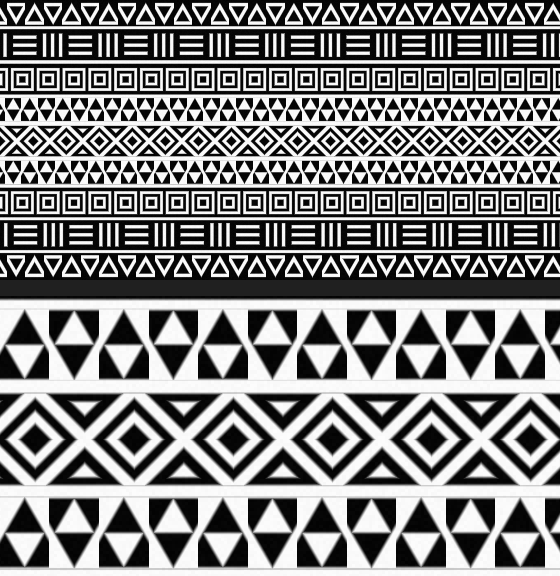
Top: the whole. Bottom: its middle third, enlarged.
Write a Shadertoy shader that draws this pattern.

```glsl
// Black and white geometric frieze: stacked bands of triangles, bars, squares and diamonds.

// Lengths are in units of 1/384 of the canvas height
const float UNITS = 384.0;
const vec3 INK = vec3(0.02);
const vec3 PAPER = vec3(0.98);
const float SOFTNESS = 1.0;
const float GRAIN = 0.02;

const float OUTLINE_STEP = 25.4, OUTLINE_HEIGHT = 30.0, OUTLINE_STROKE = 4.7;
const float BAR_STEP = 38.1, BAR_GAP = 11.0, BAR_LENGTH = 16.0, BAR_HALF = 2.3;
const float SQUARE_STEP = 35.4, SQUARE_HALF = 15.7, SQUARE_STROKE = 3.8;
const float SPLIT_STEP = 22.65, SPLIT_HEIGHT = 31.5;
const float DIAMOND_STEP = 45.3, DIAMOND_BAND = 21.5;

// Centre height and half thickness of each dividing line
const vec2 LINES[8] = vec2[8](
    vec2(346.0, 2.0), vec2(299.0, 2.4), vec2(252.0, 2.4), vec2(214.7, 3.3),
    vec2(166.7, 2.9), vec2(129.0, 2.4), vec2(84.0, 2.0), vec2(39.0, 2.0));

float hash(vec2 p) {
    return fract(sin(dot(p, vec2(127.1, 311.7))) * 43758.5453);
}

float cellIndex(float x, float size) {
    return floor(x / size + 0.5);
}

float centred(float x, float size) {
    return x - size * cellIndex(x, size);
}

bool isOdd(float i) {
    return mod(i, 2.0) > 0.5;
}

// Equilateral triangle standing on y = 0
float triangle(vec2 p, float h) {
    return max(-p.y, 0.866 * abs(p.x) + 0.5 * (p.y - h));
}

// Repeat along x, turning every other cell upside down
vec2 alternateFlip(vec2 p, float size, float h) {
    float y = isOdd(cellIndex(p.x, size)) ? h - p.y : p.y;
    return vec2(centred(p.x, size), y);
}

float outlinedTriangles(vec2 p) {
    float t = triangle(alternateFlip(p, OUTLINE_STEP, OUTLINE_HEIGHT), OUTLINE_HEIGHT);
    return max(t, -t - OUTLINE_STROKE);
}

// Three bars, alternately lying and standing
float bars(vec2 p) {
    vec2 q = vec2(centred(p.x, BAR_STEP), p.y);
    if (isOdd(cellIndex(p.x, BAR_STEP))) q = q.yx;
    q.y -= BAR_GAP * clamp(cellIndex(q.y, BAR_GAP), -1.0, 1.0);
    return max(abs(q.x) - BAR_LENGTH, abs(q.y) - BAR_HALF);
}

// Two nested square frames
float squares(vec2 p) {
    vec2 q = abs(vec2(centred(p.x, SQUARE_STEP), p.y));
    float d = max(q.x, q.y) - SQUARE_HALF;
    float outer = max(d, -d - SQUARE_STROKE);
    float inner = max(d + 2.0 * SQUARE_STROKE, -d - 3.0 * SQUARE_STROKE);
    return min(outer, inner);
}

// Dark triangles with a light triangle set in each
float splitTriangles(vec2 p) {
    float h = SPLIT_HEIGHT;
    vec2 q = alternateFlip(p, SPLIT_STEP, h);
    float hole = triangle(vec2(q.x, 0.5 * h - q.y), 0.5 * h);
    float band = abs(p.y - 0.5 * h) - 0.5 * h - 1.0;
    return max(min(-triangle(q, h), hole), band);
}

// Diamond rings, crossing diagonals and chips in the corners
float diamonds(vec2 p) {
    vec2 q = abs(vec2(centred(p.x, DIAMOND_STEP), p.y));
    float m = q.x + q.y;
    float ring = (abs(m - 10.2) - 3.0) * 0.707;
    float diagonals = (abs(m - 22.65) - 3.8) * 0.707;
    float chip = max((33.5 - m) * 0.707, q.y - 17.3);
    return max(min(min(ring, diagonals), chip), q.y - DIAMOND_BAND);
}

void mainImage(out vec4 fragColor, in vec2 fragCoord) {
    float pixel = UNITS / iResolution.y;
    vec2 p = fragCoord * pixel;

    // Bands, outermost pair to the middle
    float d = min(outlinedTriangles(p - vec2(47.5, 350.0)),
                  outlinedTriangles(p - vec2(47.5, 4.0)));
    d = min(d, min(bars(p - vec2(34.0, 322.0)), bars(p - vec2(35.0, 62.0))));
    d = min(d, min(squares(p - vec2(30.7, 275.0)), squares(p - vec2(30.7, 106.0))));
    d = min(d, min(splitTriangles(p - vec2(40.8, 218.0)),
                   splitTriangles(p - vec2(40.8, 132.0))));
    d = min(d, diamonds(p - vec2(0.3, 190.4)));

    // Dividing lines
    for (int i = 0; i < 8; i++) {
        d = min(d, abs(p.y - LINES[i].x) - LINES[i].y);
    }

    // Soft edges and faint print grain
    float edge = max(SOFTNESS, 0.6 * pixel);
    vec3 color = mix(PAPER, INK, smoothstep(-edge, edge, d));
    color += GRAIN * (hash(floor(p / 1.5)) - 0.5);
    fragColor = vec4(clamp(color, 0.0, 1.0), 1.0);
}
```
